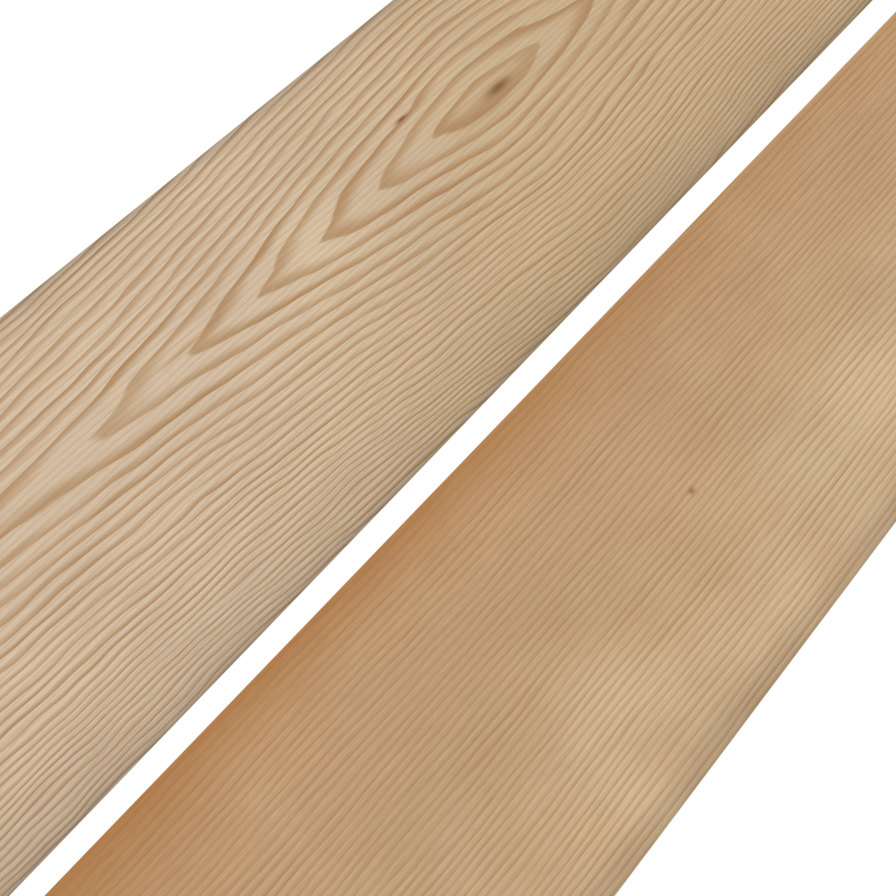
Reproduce this texture procedurally as a WebGL 2 fragment shader.

```glsl
#version 300 es
precision highp float;
uniform vec2 u_resolution;
out vec4 fragColor;

const vec3 PAPER = vec3(1.0);
const vec3 MAPLE_PALE = vec3(0.835, 0.752, 0.650);
const vec3 MAPLE_GOLD = vec3(0.800, 0.705, 0.570);
const vec3 LATEWOOD = vec3(0.655, 0.490, 0.325);
const vec3 CHERRY = vec3(0.765, 0.632, 0.490);
const vec3 CHERRY_PALE = vec3(0.815, 0.715, 0.580);
const vec3 AMBER = vec3(0.690, 0.470, 0.275);
const vec3 KNOT_BROWN = vec3(0.470, 0.315, 0.200);

vec2 hashGradient(vec2 cell) {
  vec3 h = fract(vec3(cell.xyx) * vec3(0.1031, 0.1030, 0.0973));
  h += dot(h, h.yzx + 33.33);
  return fract((h.xx + h.yz) * h.zy) * 2.0 - 1.0;
}

float gradientNoise(vec2 p) {
  vec2 i = floor(p), f = fract(p);
  vec2 w = f * f * f * (f * (f * 6.0 - 15.0) + 10.0);
  vec2 e = vec2(1.0, 0.0);
  float low = mix(dot(hashGradient(i), f), dot(hashGradient(i + e), f - e), w.x);
  float high = mix(dot(hashGradient(i + e.yx), f - e.yx),
                   dot(hashGradient(i + 1.0), f - 1.0), w.x);
  return mix(low, high, w.y);
}

// Signed distance to the line a-b, positive on its left
float sideOf(vec2 p, vec2 a, vec2 b) {
  vec2 d = normalize(b - a);
  return d.x * (p.y - a.y) - d.y * (p.x - a.x);
}

// Soft spot stretched along a direction
float spot(vec2 p, vec2 center, vec2 dir, vec2 radius) {
  vec2 q = p - center;
  vec2 local = vec2(dot(q, dir), dir.x * q.y - dir.y * q.x) / radius;
  return exp(-dot(local, local));
}

// Slow darkening towards a sharp ring boundary
float ringLine(float phase, float start) {
  float f = fract(phase);
  return smoothstep(start, 0.9, f) * (1.0 - smoothstep(0.9, 1.0, f));
}

float fibre(float along, float across) {
  return gradientNoise(vec2(along * 24.0, across * 130.0))
       + 0.6 * gradientNoise(vec2(along * 90.0, across * 210.0));
}

// Flat-sawn board: nested loops about a knot, straight grain beside them
vec3 flatSawn(vec2 p, float v, float edge) {
  vec2 knot = vec2(0.549, 0.890);
  vec2 dir = normalize(vec2(0.378, 0.334));
  float along = dot(p - knot, dir);
  float c = v - 0.376;
  c += 0.022 * gradientNoise(vec2(along * 6.0, v * 7.0));
  c += 0.007 * gradientNoise(vec2(along * 19.0, v * 22.0));
  float depth = 0.27 * tanh(abs(along) * 2.2);
  float s = pow(pow(abs(c), 1.4) + pow(depth, 1.4), 1.0 / 1.4);
  float phase = 16.0 * s + 40.0 * s * s + 0.05;
  phase += 0.25 * gradientNoise(vec2(along * 3.0, v * 35.0));

  float gold = smoothstep(-0.45, 0.15, along + 0.3 * (v - 0.4));
  vec3 col = mix(MAPLE_PALE, MAPLE_GOLD, gold);
  col *= 1.0 + 0.05 * gradientNoise(p * 7.0);
  float strength = 0.58 + 0.45 * gradientNoise(vec2(along * 5.0, floor(phase) * 1.7));
  col = mix(col, LATEWOOD, clamp(strength, 0.2, 0.85) * ringLine(phase, 0.35));
  col = mix(col, LATEWOOD, 0.17 * ringLine(v * 62.0 + 0.7 * gradientNoise(p * 9.0), 0.3));

  // Knot and mineral flecks
  col = mix(col, LATEWOOD, 0.55 * spot(p, knot, dir, vec2(0.045, 0.012)));
  col = mix(col, KNOT_BROWN, 0.75 * spot(p, vec2(0.556, 0.903), dir, vec2(0.015, 0.005)));
  col = mix(col, KNOT_BROWN, 0.85 * spot(p, vec2(0.448, 0.867), dir, vec2(0.008, 0.002)));
  col = mix(col, LATEWOOD, 0.60 * spot(p, vec2(0.203, 0.608), dir, vec2(0.030, 0.002)));

  // Worn board edges
  col *= 1.0 - 0.20 * exp(-edge * 150.0) - 0.07 * smoothstep(0.75, 1.0, v);
  return col * (1.0 + 0.045 * fibre(along, v * 2.0));
}

// Quarter-sawn board: fine straight grain, amber edge and pale curl
vec3 quarterSawn(vec2 p, float v, float edge) {
  vec2 dir = normalize(vec2(0.66, 0.75));
  float along = dot(p, dir);
  float phase = v * 50.0 + 0.9 * gradientNoise(vec2(along * 4.0, v * 6.0))
              + 0.3 * gradientNoise(vec2(along * 14.0, v * 40.0));

  float pale = 0.75 * smoothstep(0.35, 1.15, v + 0.5 * (p.x - 0.6));
  pale += 0.6 * spot(p, vec2(0.670, 0.200), dir, vec2(0.075, 0.055));
  pale += 0.5 * spot(p, vec2(0.950, 0.560), dir, vec2(0.120, 0.060));
  pale += 0.5 * gradientNoise(vec2(along * 13.0, v * 4.0));
  vec3 col = mix(CHERRY, CHERRY_PALE, clamp(pale, 0.0, 1.0));
  col *= 1.0 + 0.06 * gradientNoise(p * vec2(5.0, 8.0));

  float warmth = exp(-edge * 22.0) * (0.3 + 0.6 * smoothstep(0.95, 0.35, p.y));
  col = mix(col, AMBER, warmth);
  col = mix(col, AMBER, 0.25 * spot(p, vec2(0.12, 0.0), dir, vec2(0.18, 0.10)));
  float strength = 0.36 + 0.25 * gradientNoise(vec2(along * 7.0, v * 18.0));
  col = mix(col, LATEWOOD * 0.95, strength * ringLine(phase, 0.25));
  col = mix(col, KNOT_BROWN, 0.5 * spot(p, vec2(0.772, 0.452), dir, vec2(0.004)));
  col *= 1.0 - 0.10 * smoothstep(0.9, 1.0, v);
  return col * (1.0 + 0.06 * fibre(along, v * 2.0));
}

void main() {
  vec2 p = gl_FragCoord.xy / u_resolution;
  float aa = 1.0 / min(u_resolution.x, u_resolution.y);

  // Distances inward from the long edges of each board
  float topA = sideOf(p, vec2(0.439, 1.0), vec2(0.0, 0.645));
  float lowA = sideOf(p, vec2(0.010, 0.0), vec2(0.974, 1.0));
  float topB = sideOf(p, vec2(1.0, 0.987), vec2(0.0495, 0.0));
  float lowB = sideOf(p, vec2(0.686, 0.0), vec2(1.0, 0.418));
  float insideA = min(topA, lowA), insideB = min(topB, lowB);

  // Fan coordinates run from 0 to 1 across each board
  float acrossA = clamp(topA / max(topA + lowA, 0.001), 0.0, 1.0);
  float acrossB = clamp(topB / max(topB + lowB, 0.001), 0.0, 1.0);

  vec3 col = PAPER;
  col = mix(col, flatSawn(p, acrossA, max(insideA, 0.0)), smoothstep(-aa, aa, insideA));
  col = mix(col, quarterSawn(p, acrossB, max(topB, 0.0)), smoothstep(-aa, aa, insideB));
  fragColor = vec4(col, 1.0);
}
```
